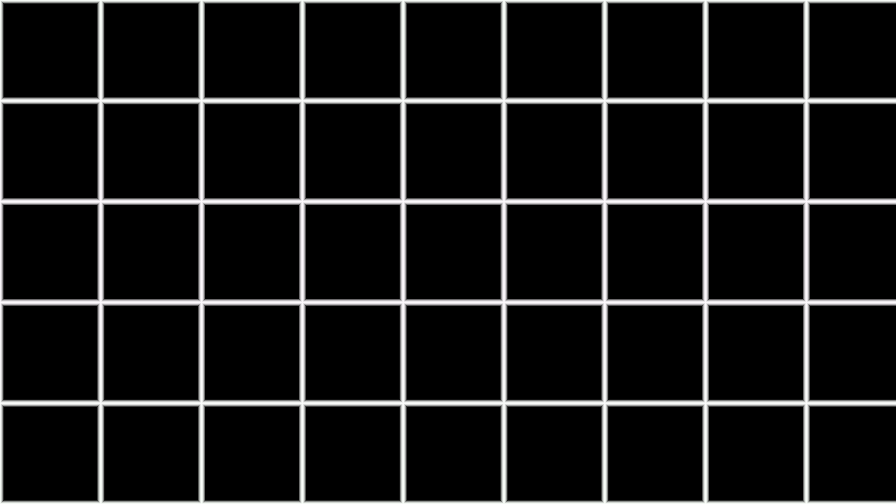
Reproduce this pattern procedurally as a WebGL 2 fragment shader.

```glsl
#version 300 es
precision highp float;
// Square grid of soft white lines on black, five cells high.
// Each line has a rounded brightness profile taken from the distance
// to the nearest cell edge; crossings are slightly pinched.

uniform vec2 u_resolution;
out vec4 fragColor;

const float ROWS = 5.0;             // cells down the canvas height
const float LINE_HALF_WIDTH = 0.038; // in cells
const float CROSSING_PINCH = 0.3;   // darkening in the corners of crossings
const float TINT_AMOUNT = 0.012;    // green to lavender drift with height
const vec3 BACKGROUND = vec3(0.0);
const vec3 LINE_COLOR = vec3(0.985);
const float TAU = 6.2831853;

// Distance to the nearest grid line on each axis, in cells.
vec2 gridDistance(vec2 p) {
    return abs(fract(p + 0.5) - 0.5);
}

// Parabolic falloff: bright core, smooth shoulders, zero at the rim.
vec2 lineProfile(vec2 d, float halfWidth) {
    vec2 t = min(d / halfWidth, 1.0);
    return 1.0 - t * t;
}

void main() {
    vec2 p = gl_FragCoord.xy / u_resolution.y;
    float pixel = ROWS / u_resolution.y;

    // Keep lines at least one pixel wide on small canvases
    float halfWidth = max(LINE_HALF_WIDTH, pixel);
    vec2 lines = lineProfile(gridDistance(p * ROWS), halfWidth);

    // Join both directions and narrow the crossings
    float bright = max(lines.x, lines.y);
    float overlap = min(lines.x, lines.y);
    float light = bright - CROSSING_PINCH * overlap * (1.0 - bright);

    // Faint tint across the height
    float drift = TINT_AMOUNT * cos(TAU * p.y);
    vec3 lineColor = LINE_COLOR + vec3(-0.5, 1.0, -0.5) * drift;

    fragColor = vec4(mix(BACKGROUND, lineColor, light), 1.0);
}
```
